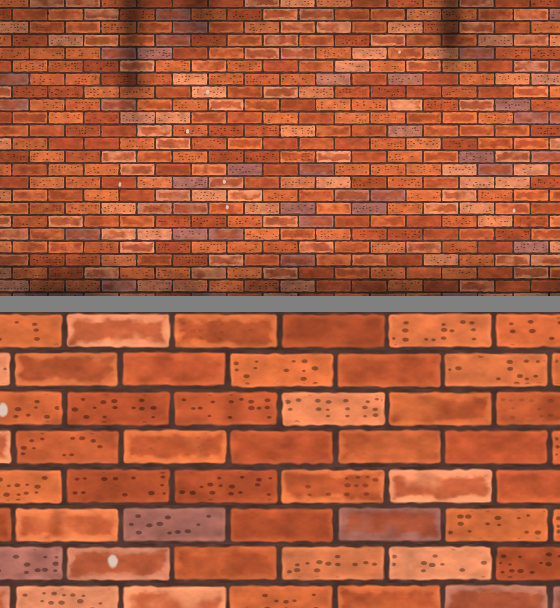
Top: the whole. Bottom: its middle third, enlarged.
This texture is drawn by a Shadertoy shader. Its source:

```glsl
// Weathered red brick wall in running bond with dark mortar and damp stains.

const vec2 REPEATS = vec2(15.64, 22.9);   // bricks across, courses down
const float BRICK_ASPECT = 2.77;          // brick pitch / course height
const vec2 JOINT = vec2(0.135, 0.155);    // mortar widths in course heights

const vec3 ORANGE = vec3(0.85, 0.43, 0.24);
const vec3 RUST   = vec3(0.70, 0.31, 0.18);
const vec3 PEACH  = vec3(0.88, 0.53, 0.37);
const vec3 MAUVE  = vec3(0.65, 0.40, 0.35);
const vec3 MORTAR = vec3(0.31, 0.21, 0.18);
const vec3 CHIP   = vec3(0.86, 0.76, 0.70);

float hash(vec2 p) {
    vec3 q = fract(p.xyx * 0.1031);
    q += dot(q, q.yzx + 33.33);
    return fract((q.x + q.y) * q.z);
}

float noise(vec2 p) {
    vec2 i = floor(p), f = fract(p);
    f = f * f * (3.0 - 2.0 * f);
    vec2 e = vec2(0.0, 1.0);
    return mix(mix(hash(i), hash(i + e.yx), f.x),
               mix(hash(i + e.xy), hash(i + e.yy), f.x), f.y);
}

float fbm(vec2 p) {
    float sum = 0.0, amp = 0.53;
    for (int i = 0; i < 4; i++) {
        sum += amp * noise(p);
        p = p * 2.03 + 17.3;
        amp *= 0.5;
    }
    return sum;
}

float roundBox(vec2 p, vec2 halfSize, float radius) {
    vec2 d = abs(p) - halfSize + radius;
    return length(max(d, 0.0)) + min(max(d.x, d.y), 0.0) - radius;
}

// Scattered small pits, one candidate per grid cell
float pits(vec2 p, float density, float blur) {
    vec2 cell = floor(p);
    vec2 centre = 0.3 + 0.4 * vec2(hash(cell + 3.7), hash(cell + 41.2));
    float radius = 0.14 + 0.14 * hash(cell + 77.0);
    float dist = length((fract(p) - centre) * vec2(0.8, 1.0));
    return step(hash(cell), density) * (1.0 - smoothstep(radius - blur, radius + blur, dist));
}

vec3 brickTint(float pick) {
    vec3 tint = mix(RUST, ORANGE, smoothstep(0.0, 0.42, pick));
    tint = mix(tint, PEACH, smoothstep(0.52, 0.8, pick));
    return mix(tint, MAUVE, smoothstep(0.86, 0.93, pick));
}

vec3 brickFace(vec2 p, vec2 id, vec2 wall, float dist, float blur) {
    float kind = hash(id + 9.1);
    vec3 col = brickTint(hash(id + 2.3));
    float grain = fbm(wall * vec2(2.2, 3.5));

    // Burnt heart with a paler rim on some bricks, pitted faces on others
    float heart = smoothstep(0.06, 0.2, -dist - 0.3 * (grain - 0.4));
    heart *= smoothstep(0.25, 0.5, fbm(wall * 0.9 + 30.0 * kind));
    col = mix(col, RUST * 0.98, 0.75 * heart * step(kind, 0.5));
    float pitted = pits(wall * vec2(4.0, 5.0), 0.42, blur * 2.5);
    col *= 1.0 - 0.36 * pitted * smoothstep(0.4, 0.55, kind) * smoothstep(0.04, 0.12, -dist);

    col *= 0.82 + 0.38 * grain;
    col *= 0.94 + 0.13 * hash(id + 5.5);
    col *= 1.0 + 0.08 * smoothstep(0.14, 0.03, -dist);

    // Rare pale chip
    vec2 spot = vec2(hash(id + 61.0) - 0.5, 0.5 * hash(id + 67.0) - 0.25);
    float chip = length((p - spot) * vec2(1.0, 0.7)) + 0.12 * (grain - 0.5);
    return mix(col, CHIP, step(0.982, hash(id + 71.0)) * smoothstep(0.15, 0.07, chip));
}

// Vertical run-off mark hanging from the top edge
float streak(vec2 uv, float centre, float width, float lowEnd) {
    float x = (uv.x - centre) / width;
    return exp(-x * x) * smoothstep(lowEnd, lowEnd + 0.2, uv.y);
}

float grime(vec2 uv) {
    float cloud = fbm(uv * vec2(12.0, 8.0));
    float runs = 0.7 * streak(uv, 0.235, 0.025, 0.5) + 0.9 * streak(uv, 0.807, 0.021, 0.67)
               + 0.5 * streak(uv, 0.36, 0.03, 0.78) + 0.3 * streak(uv, 0.87, 0.03, 0.6);
    float foot = 0.8 * smoothstep(0.2, 0.0, uv.y);
    float crown = 0.35 * smoothstep(0.72, 1.0, uv.y);
    float side = 0.25 * smoothstep(0.3, 0.0, uv.x);
    return clamp((runs + foot + crown + side) * (0.35 + cloud), 0.0, 1.0);
}

void mainImage(out vec4 fragColor, in vec2 fragCoord) {
    vec2 uv = fragCoord / iResolution.xy;
    float blur = max(0.6 * REPEATS.y / iResolution.y, 0.035);

    // Running bond: courses counted from the top, odd ones shifted by half
    float course = (1.0 - uv.y) * REPEATS.y + 0.38;
    float row = floor(course);
    float along = uv.x * REPEATS.x - 0.815 + 0.48 * mod(row, 2.0);
    vec2 id = vec2(floor(along), row) + 20.0;
    vec2 p = vec2((fract(along) - 0.5) * BRICK_ASPECT, 0.5 - fract(course));
    vec2 wall = vec2(along * BRICK_ASPECT, course) + 60.0;

    // Brick outline with slightly uneven edges
    p += 0.035 * (vec2(hash(id + 11.0), hash(id + 13.0)) - 0.5);
    vec2 halfSize = 0.5 * (vec2(BRICK_ASPECT, 1.0) - JOINT);
    float dist = roundBox(p, halfSize, 0.07) + 0.05 * (noise(wall * 5.0) - 0.5);

    vec3 mortar = MORTAR * (0.75 + 0.5 * fbm(wall * 3.0));
    vec3 face = brickFace(p, id, wall, dist, blur);
    vec3 col = mix(face, mortar, smoothstep(-blur, blur, dist));

    // Damp stains and soot
    col *= mix(vec3(1.0), vec3(0.43, 0.47, 0.53), grime(uv));
    fragColor = vec4(col, 1.0);
}
```
